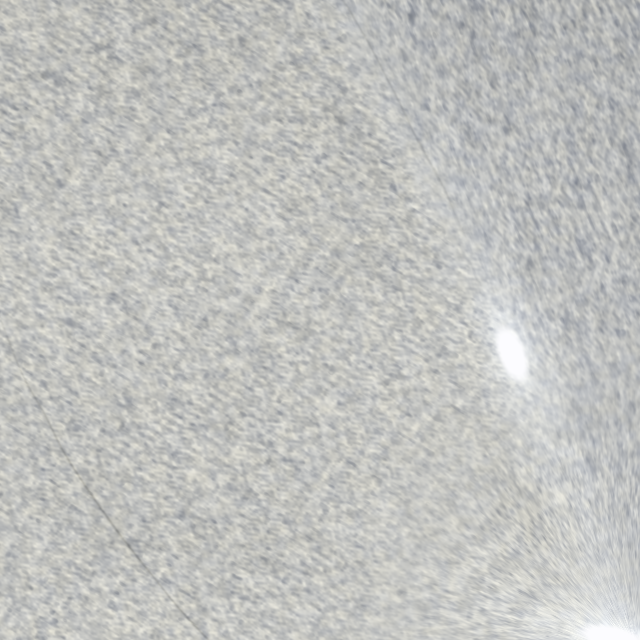
Write a WebGL 1 fragment shader that draws this texture.

```glsl
precision highp float;
uniform vec2 u_resolution;

const vec3 STONE = vec3(0.748, 0.750, 0.735);
const vec3 COOL_TINT = vec3(-0.012, -0.004, 0.020);
const vec3 GLOW_TINT = vec3(0.95, 1.0, 1.08);
const vec3 GLARE = vec3(0.99, 0.99, 1.0);
const float GRAIN_SCALE = 135.0;
const float GRAIN_CONTRAST = 0.27;
const float SPECK_DEPTH = 0.075;
const float SEAM_WIDTH = 0.0022;
const float LEFT_SEAM_DEPTH = 0.10;
const float RIGHT_SEAM_DEPTH = 0.055;
const vec2 SPOT = vec2(0.800, 0.447);
const vec2 SPOT_SIZE = vec2(0.044, 0.020);
const vec2 CORNER = vec2(0.957, 0.003);
const vec2 CORNER_SIZE = vec2(0.048, 0.017);

float hash(vec2 p) {
  return fract(sin(dot(p, vec2(127.1, 311.7))) * 43758.5453);
}

float noise(vec2 p) {
  vec2 i = floor(p);
  vec2 f = fract(p);
  f = f * f * (3.0 - 2.0 * f);
  float low = mix(hash(i), hash(i + vec2(1.0, 0.0)), f.x);
  float high = mix(hash(i + vec2(0.0, 1.0)), hash(i + 1.0), f.x);
  return mix(low, high, f.y);
}

vec2 rotate(vec2 p, float angle) {
  float c = cos(angle);
  float s = sin(angle);
  return vec2(c * p.x + s * p.y, c * p.y - s * p.x);
}

// Mottled grain around zero, with sparse dark specks
float grain(vec2 p) {
  float body = 0.6 * noise(p) + 0.4 * noise(rotate(p, 0.6) * 1.9 + 17.0) - 0.5;
  float speck = smoothstep(0.62, 0.95, noise(p * 0.85 + 53.0));
  return body * GRAIN_CONTRAST - speck * SPECK_DEPTH;
}

// Grain stretched along a direction
float streakedGrain(vec2 uv, float angle, float stretch) {
  vec2 p = rotate(uv, angle) * GRAIN_SCALE;
  return grain(p * vec2(1.0 / stretch, 1.1) + 200.0);
}

// Grain drawn out in rays from the lower right corner
float radialGrain(vec2 uv) {
  vec2 d = uv - vec2(1.0, -0.03);
  float bearing = atan(d.y, -d.x);
  return grain(vec2(length(d) * 75.0, bearing * 62.0) + 90.0);
}

// Signed distance to a curve x = base + slope * t + bend * t * t
float seamDistance(float x, float t, float base, float slope, float bend) {
  float tangent = slope + 2.0 * bend * t;
  return (x - base - slope * t - bend * t * t) / sqrt(1.0 + tangent * tangent);
}

float line(float d) {
  return exp(-d * d / (SEAM_WIDTH * SEAM_WIDTH));
}

// Elliptic radius, equal to one on the rim
float ellipse(vec2 uv, vec2 centre, vec2 size, float angle) {
  return length(rotate(uv - centre, angle) / size);
}

void main() {
  vec2 uv = gl_FragCoord.xy / u_resolution;
  float wobble = 0.006 * (noise(uv * 14.0) - 0.5);
  float leftSeam = seamDistance(uv.x + wobble, 0.5 - uv.y, 0.0, 0.38, 0.54);
  float rightSeam = seamDistance(uv.x + wobble, 1.0 - uv.y, 0.535, 0.58, -0.15);

  // Grain direction changes across the right seam and near the corner
  float rightSide = smoothstep(-0.06, 0.06, rightSeam);
  float g = mix(streakedGrain(uv, -0.55, 1.35), streakedGrain(uv, -1.15, 1.6), rightSide);
  float cornerDistance = length(uv - vec2(1.0, 0.0));
  g = mix(g, radialGrain(uv), smoothstep(0.55, 0.2, cornerDistance));
  g *= mix(0.55, 1.0, smoothstep(0.04, 0.3, cornerDistance));

  // Stone colour with cool dark grains and slow shading
  float hue = noise(uv * 75.0 + 31.0) - 0.5;
  float shade = 0.025 * (noise(uv * 5.0 + 7.0) - 0.5) + 0.02 * (noise(uv * 24.0) - 0.5);
  shade -= 0.03 * smoothstep(0.5, 1.0, uv.y) + 0.025 * rightSide;
  vec3 color = STONE + 0.022 + g + shade;
  color += COOL_TINT * (hue - g * 8.0 + 0.6 * rightSide);

  // Thin seams
  float leftFade = smoothstep(0.52, 0.25, uv.y) * 0.6 + 0.4;
  color -= LEFT_SEAM_DEPTH * leftFade * line(leftSeam) * step(uv.y, 0.52);
  color -= RIGHT_SEAM_DEPTH * line(rightSeam) * smoothstep(0.55, 0.75, uv.y);

  // Soft reflected light along the right seam and around the glare
  float spot = ellipse(uv, SPOT, SPOT_SIZE, -1.2);
  float corner = ellipse(uv, CORNER, CORNER_SIZE, -0.2);
  float glow = 0.04 * exp(-rightSeam * rightSeam / 0.003);
  glow += 0.13 * exp(-0.9 * max(spot - 0.8, 0.0));
  glow += 0.16 * exp(-0.45 * max(corner - 0.8, 0.0));
  color += glow * GLOW_TINT;

  // Bright cores
  color = mix(color, GLARE, smoothstep(1.25, 0.7, spot));
  color = mix(color, GLARE, smoothstep(1.3, 0.75, corner));
  gl_FragColor = vec4(clamp(color, 0.0, 1.0), 1.0);
}
```
